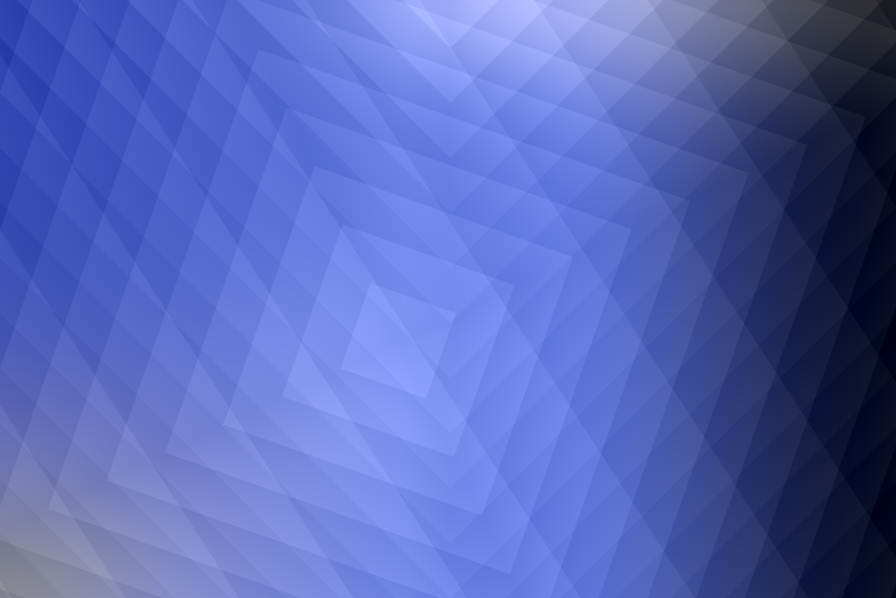
Give the GLSL for this background, as a Shadertoy shader.

```glsl
// Translucent geometric layers over a blue-to-navy gradient: tilted squares,
// diamonds hanging from the top and slanted bands. A smooth colour field sets
// the light; sawtooth profiles of each distance turn it into flat steps.

// Zero-mean sawtooth, brightest just before each whole distance, smoothed there
float facet(float d) {
    float f = fract(d);
    float w = min(fwidth(d), 0.5);
    return f - smoothstep(1.0 - w, 1.0, f) - 0.5;
}

// Soft elliptical glow
float glow(vec2 p, vec2 center, vec2 radius) {
    vec2 q = (p - center) / radius;
    return exp(-dot(q, q));
}

// Smooth light field, with p in units of canvas height
vec3 lightField(vec2 p) {
    vec3 leftBlue = vec3(0.19, 0.27, 0.70);
    vec3 midBlue = vec3(0.385, 0.475, 0.89);
    vec3 navy = vec3(0.01, 0.03, 0.12);
    float x = p.x / 1.5;
    vec3 color = mix(leftBlue, midBlue, clamp(x / 0.45, 0.0, 1.0));
    color = mix(color, navy, smoothstep(0.6, 1.02, x));

    // Pale light along the top, then its brightest spot
    color += vec3(0.27, 0.23, 0.08) * glow(p, vec2(1.07, 1.02), vec2(0.47, 0.18));
    color += vec3(0.09, 0.08, 0.06) * glow(p, vec2(0.753, 1.0), vec2(0.15, 0.12));

    // Grey warmth in the lower left, muted towards the corner
    color += vec3(0.32, 0.26, 0.03) * glow(p, vec2(0.0), vec2(0.51, 0.39));
    color += vec3(0.01, -0.01, -0.16) * glow(p, vec2(0.0), vec2(0.22, 0.17));

    // Glow around the smallest square
    color += vec3(0.13, 0.12, 0.08) * glow(p, vec2(0.60, 0.39), vec2(0.25));
    return color;
}

void mainImage(out vec4 fragColor, in vec2 fragCoord) {
    vec2 p = fragCoord / iResolution.y;

    // Tilted concentric squares
    vec2 q = p - vec2(0.666, 0.430);
    vec2 axis = vec2(0.943, -0.332);
    vec2 tilted = abs(vec2(dot(q, axis), dot(q, vec2(-axis.y, axis.x))));
    float squares = facet(max(tilted.x, tilted.y) / 0.0767);

    // Diamonds centred just above the top edge
    vec2 r = abs(p - vec2(0.753, 1.01));
    float diamonds = facet((r.x + r.y) / 0.092);
    float diamondStrength = 0.024 + 0.03 * smoothstep(0.6, 1.0, p.y);

    // Slanted parallel bands
    float bands = facet((p.x + p.y / 1.54 - 0.211) / 0.1904);

    float relief = 0.045 * squares + diamondStrength * diamonds + 0.04 * bands;
    vec3 color = lightField(p) + relief * vec3(1.0, 0.95, 0.8);
    fragColor = vec4(clamp(color, 0.0, 1.0), 1.0);
}
```
